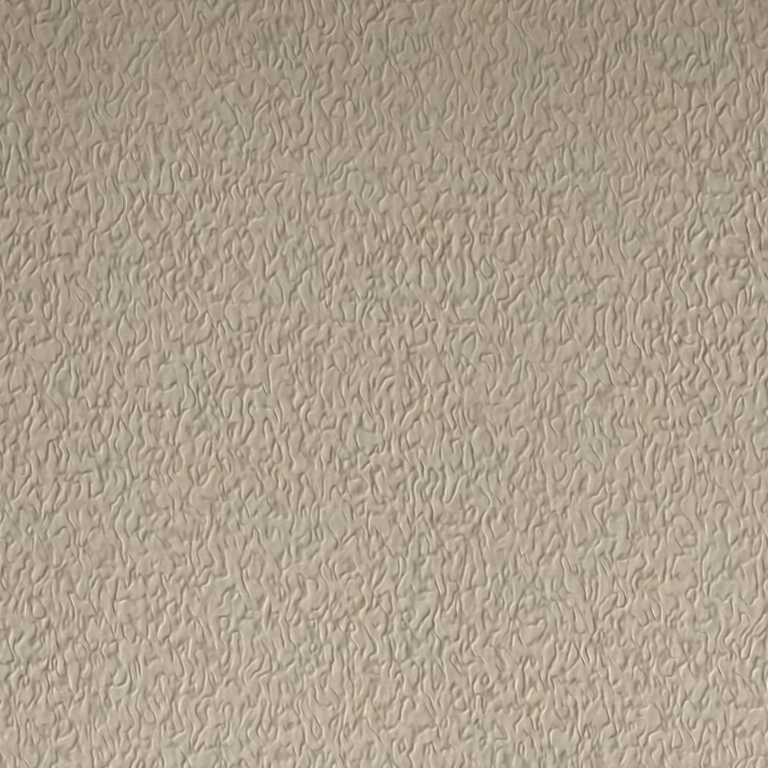
A WebGL 2 fragment shader for this texture:

```glsl
#version 300 es
precision highp float;

uniform vec2 u_resolution;
out vec4 fragColor;

vec2 hashGradient(vec2 cell) {
    vec3 q = fract(cell.xyx * vec3(0.1031, 0.1030, 0.0973));
    q += dot(q, q.yzx + 33.33);
    float angle = 6.2832 * fract((q.x + q.y) * q.z);
    return vec2(cos(angle), sin(angle));
}

float gradientNoise(vec2 p) {
    vec2 cell = floor(p), f = fract(p);
    vec2 w = f * f * f * (f * (f * 6.0 - 15.0) + 10.0);
    float a = dot(hashGradient(cell), f);
    float b = dot(hashGradient(cell + vec2(1, 0)), f - vec2(1, 0));
    float c = dot(hashGradient(cell + vec2(0, 1)), f - vec2(0, 1));
    float d = dot(hashGradient(cell + vec2(1, 1)), f - vec2(1, 1));
    return mix(mix(a, b, w.x), mix(c, d, w.x), w.y);
}

// Leather relief: plump upright grains parted by broken creases
float grainHeight(vec2 uv) {
    vec2 warp = vec2(gradientNoise(uv * 27.0 + 7.3), gradientNoise(uv * 33.0 + 41.7));
    vec2 p = uv + warp * vec2(0.009, 0.007);
    float field = gradientNoise(p * vec2(76.0, 36.0) + 3.1);
    field += 0.3 * gradientNoise(p * vec2(135.0, 78.0) + 19.4);
    float crease = 1.0 - smoothstep(0.0, 0.27, abs(field));
    float depth = smoothstep(-0.45, 0.1, gradientNoise(uv * vec2(66.0, 48.0) + 63.2));
    float pebble = gradientNoise(p * vec2(104.0, 56.0) + 82.5);
    return 0.7 * pebble - crease * depth;
}

void main() {
    vec2 uv = gl_FragCoord.xy / u_resolution.y;
    vec2 screen = gl_FragCoord.xy / u_resolution;

    // Raking light from the upper left
    vec2 towardLight = 0.0018 * vec2(-0.86, 0.51);
    float height = grainHeight(uv);
    float slope = grainHeight(uv - towardLight) - grainHeight(uv + towardLight);

    // Relief flattens in patches and toward the top
    float patches = gradientNoise(uv * 5.0 + 11.8);
    float relief = 1.0 - 0.3 * smoothstep(0.55, 1.0, screen.y) + 0.3 * patches;

    // Broad falloff: bright below, dim along the top and left edge
    float tone = mix(0.74, 0.66, smoothstep(0.0, 1.0, screen.y));
    tone -= 0.035 * smoothstep(0.75, 1.0, screen.y);
    tone -= 0.02 * smoothstep(0.25, 0.0, screen.x);
    tone += 0.015 * gradientNoise(uv * 3.0 + 27.6);

    tone += relief * (0.15 * slope + 0.065 * height);
    tone += 0.025 * gradientNoise(uv * 210.0);

    // Warm beige with a faint drift in hue
    float drift = 0.007 * gradientNoise(uv * 13.0 + 52.4);
    vec3 color = tone + vec3(drift, -0.05, -0.12 - drift);
    fragColor = vec4(clamp(color, 0.0, 1.0), 1.0);
}
```
